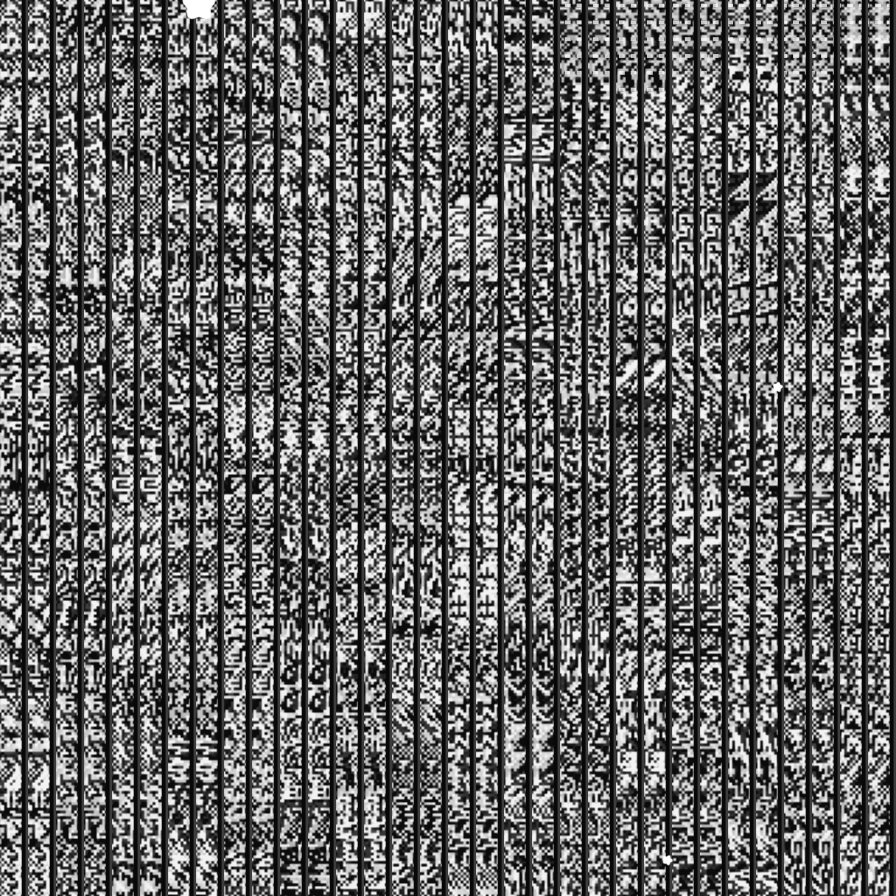
A WebGL 2 fragment shader for this pattern:

```glsl
#version 300 es
precision highp float;
// Thirty-two narrow strips of grey maze-like grain, split by dark rules.
// Neighbouring strips share one seed, so they form sixteen twin pairs; short
// light and dark strokes alternate on a cell grid, with folded rows for motifs.

#define COLUMNS 32.0      // strips across the canvas
#define CELLS 10.0        // grain cells per strip width
#define GRAIN_END 0.775   // where the grain stops and the rule starts
#define RULE_END 0.915    // where the rule stops and the grey gutter starts
#define EDGE 0.03         // softness of strip edges
#define BLOCK_ROWS 18.0   // rows sharing one local character
#define MOTIF_ROWS 10.0   // rows in a stacked motif
#define FLIP 0.36         // share of strokes that break the alternation
#define CONTRAST 1.22     // gain of the blended grain
#define DRIFT 0.02        // slow change of brightness

uniform vec2 u_resolution;
out vec4 fragColor;

const vec3 RULE_COLOR = vec3(0.03);
const vec3 GUTTER_COLOR = vec3(0.24);
const vec3 GRAIN_DARK = vec3(0.045);
const vec3 GRAIN_LIGHT = vec3(0.95);

float hash(vec2 p) {
    vec3 q = fract(vec3(p.xyx) * vec3(0.1031, 0.1030, 0.0973));
    q += dot(q, q.yzx + 33.33);
    return fract((q.x + q.y) * q.z);
}

// Brightness of one cell, as part of a stroke two cells long
float strokeCell(vec2 cell, float pair) {
    float block = floor((cell.y + pair * 5.0) / BLOCK_ROWS);
    vec2 id = vec2(pair * 13.0 + 3.0, block + 7.0);
    float character = hash(id);
    float row = cell.y;
    if (character < 0.35) row = mod(row, MOTIF_ROWS) + block * 12.0;

    // Most tiles choose their own stroke direction; some blocks share one
    vec2 tile = floor(vec2(cell.x, row) / vec2(3.0, 4.0));
    float turn = hash(tile + vec2(pair * 29.0, 91.0));
    if (character > 0.9) turn = hash(id + 41.0);

    vec2 key;
    float parity;
    if (turn < 0.22) {
        key = vec2(cell.x, floor((row + mod(cell.x, 2.0)) * 0.5) + 500.0);
        parity = mod(cell.x, 2.0);
    } else {
        float slope = floor((turn - 0.22) / 0.2601) - 1.0;
        float line = row + slope * cell.x;
        key = vec2(floor((cell.x + mod(line, 2.0)) * 0.5) + 20.0, line);
        parity = mod(line, 2.0);
    }

    // Alternate light and dark lines, with random breaks and uneven tones
    key += vec2(pair * 37.0, 11.0);
    float light = abs(parity - step(hash(key), FLIP));
    float tone = 0.27 * hash(key + 151.0);
    return mix(tone, 1.0 - tone, light) + 0.06 * (hash(id + 73.0) - 0.5);
}

// Softly blended cells
float grain(vec2 p, float pair) {
    vec2 cell = floor(p);
    vec2 f = smoothstep(0.0, 1.0, p - cell);
    float low = mix(strokeCell(cell, pair), strokeCell(cell + vec2(1, 0), pair), f.x);
    float high = mix(strokeCell(cell + vec2(0, 1), pair), strokeCell(cell + 1.0, pair), f.x);
    return mix(low, high, f.y);
}

// Regular rows of bright dashes over darker grain, near the top right
float dashedHeader(float value, vec2 uv, vec2 p, float pair) {
    float depth = 0.04 + 0.10 * hash(vec2(pair, 19.0));
    float zone = step(9.5, pair) * smoothstep(1.0 - depth, 1.01 - depth, uv.y);
    float dash = smoothstep(0.55, 0.9, cos(p.y * 6.2831853 / 6.0));
    dash *= smoothstep(-0.3, 0.3, sin(p.x * 1.5 + pair));
    return mix(value, max(value * 0.85, dash), zone * 0.8);
}

// Three worn white chips, spaced along a parabola
float chips(vec2 uv, float soft) {
    float cover = 0.0;
    for (int i = 0; i < 3; i++) {
        float k = float(i);
        vec2 center = vec2(0.222 + k * (1.0305 - 0.3845 * k),
                           0.995 - k * (0.3765 + 0.0505 * k));
        vec2 d = uv - center;
        float angle = atan(d.y, d.x);
        float radius = (i == 0 ? 0.0165 : 0.005) * (1.0 + 0.14 * sin(angle * 5.0 + k));
        cover = max(cover, 1.0 - smoothstep(-soft, soft, length(d) - radius));
    }
    return cover;
}

void main() {
    vec2 uv = gl_FragCoord.xy / u_resolution;
    float column = floor(uv.x * COLUMNS);
    float pair = floor(column * 0.5);
    float x = fract(uv.x * COLUMNS);
    vec2 p = vec2(x, uv.y * COLUMNS) * CELLS;

    // Grain, with layered sines for uneven brightness
    float value = (grain(p, pair) - 0.5) * CONTRAST + 0.49;
    value += DRIFT * (sin(uv.y * 23.0 + pair * 2.1) + sin(uv.y * 61.0 - pair * 4.7));
    value = dashedHeader(value, uv, p, pair);
    vec3 color = mix(GRAIN_DARK, GRAIN_LIGHT, clamp(value, 0.0, 1.0));

    // Dark rule, then grey gutter, which fades into the next strip
    float edge = max(EDGE, 0.5 * COLUMNS / u_resolution.x);
    color = mix(color, RULE_COLOR, smoothstep(GRAIN_END - edge, GRAIN_END + edge, x));
    color = mix(color, GUTTER_COLOR, smoothstep(RULE_END - edge, RULE_END + edge, x));
    color = mix(GUTTER_COLOR, color, smoothstep(-edge, edge, x));

    color = mix(color, vec3(1.0), chips(uv, max(0.0012, 0.7 / u_resolution.y)));
    fragColor = vec4(color, 1.0);
}
```
